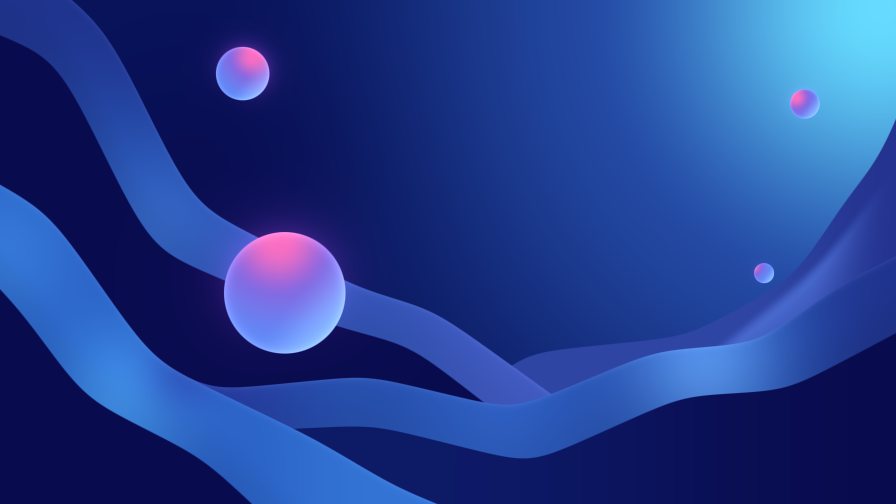
A WebGL 2 fragment shader for this background:

```glsl
#version 300 es
precision highp float;
// Flowing blue ribbons and glossy spheres under a cyan corner light.
// Each ribbon lies between two curves made of straight runs with softened bends;
// layers are painted back to front, then the shaded spheres are set on top.

uniform vec2 u_resolution;
out vec4 outColor;

// Lengths are in units of the canvas height.
const float BEND_SOFTNESS = 0.025;
const float EDGE_SHEEN = 0.06;
const vec2 LIGHT_POS = vec2(1.75, 0.98);

const vec3 NAVY = vec3(0.03, 0.08, 0.36);
const vec3 SKY_BLUE = vec3(0.15, 0.31, 0.67);
const vec3 CYAN = vec3(0.40, 0.86, 1.0);
const vec3 DEEP = vec3(0.035, 0.045, 0.31);
const vec3 SHADE = vec3(0.05, 0.10, 0.40);
const vec3 INDIGO = vec3(0.12, 0.20, 0.55);
const vec3 RIBBON = vec3(0.15, 0.31, 0.68);
const vec3 BRIGHT = vec3(0.25, 0.56, 0.91);
const vec3 PERIWINKLE = vec3(0.25, 0.35, 0.75);
const vec3 ORB_BLUE = vec3(0.38, 0.53, 0.96);
const vec3 ORB_VIOLET = vec3(0.53, 0.40, 0.88);
const vec3 ORB_PINK = vec3(0.97, 0.43, 0.76);

// Sum of softened slope changes: "turn" is added to the slope at each "knot".
float bends(float x, vec4 knot, vec4 turn) {
    return BEND_SOFTNESS * dot(turn, log(1.0 + exp((x - knot) / BEND_SOFTNESS)));
}

// Coverage of the area where d is positive, smoothed over a pixel.
float cover(float d) {
    return smoothstep(-0.7, 0.7, d / max(fwidth(d), 1e-5));
}

float spot(vec2 p, vec2 center, float size) {
    vec2 q = (p - center) / size;
    return exp(-dot(q, q));
}

// Paints a ribbon between two heights, and the shaded ground beneath it.
vec3 ribbon(vec3 col, float y, float top, float bottom, vec3 body, vec3 ground) {
    float inside = max(top - y, 0.0);
    body += EDGE_SHEEN * exp(-inside / 0.005);
    body *= 0.95 + 0.06 * smoothstep(0.0, 0.12, y - bottom);
    col = mix(col, body, cover(top - y));
    return mix(col, ground, cover(bottom - y));
}

// Sphere lit with pink around the point "lit" on its face, with a halo and a pale rim.
vec3 sphere(vec3 col, vec2 p, vec2 center, float radius, vec2 lit, float glow) {
    vec2 q = (p - center) / radius;
    float len = length(q);
    float facing = dot(q, lit) / max(len * length(lit), 0.01);
    float halo = exp(-max(len - 1.0, 0.0) * 3.2) * (0.55 + 0.45 * facing);
    col += glow * halo * vec3(0.42, 0.13, 0.38);
    float away = length(q - lit);
    vec3 body = mix(ORB_VIOLET, ORB_BLUE, smoothstep(0.6, 1.7, away));
    body = mix(ORB_PINK, body, smoothstep(0.1, 0.95, away));
    body += vec3(0.14, 0.18, 0.08) * smoothstep(0.1, 1.0, dot(q, vec2(0.75, -0.6)));
    body += 0.14 * pow(min(len, 1.0), 14.0);
    return mix(col, body, cover(1.0 - len));
}

vec3 background(vec2 p) {
    float r = length(p - LIGHT_POS);
    vec3 col = mix(NAVY, SKY_BLUE, smoothstep(1.35, 0.4, r));
    col = mix(col, CYAN, smoothstep(0.6, 0.0, r));
    return mix(col, DEEP, 0.75 * spot(p, vec2(0.38, 0.62), 0.32));
}

// Rear slope on the right, with a lit fold.
vec3 rearSlope(vec3 col, vec2 p) {
    float top = -0.632 + 0.9 * p.x
        + bends(p.x, vec4(1.035, 1.366, 1.586, 1.685), vec4(-0.8, 0.45, 1.15, -0.9))
        + 2.2 * bends(p.x, vec4(1.755), vec4(1.0, 0.0, 0.0, 0.0));
    float fold = 0.312 + 0.8 * (p.x - 1.435)
        + bends(p.x, vec4(1.62), vec4(0.5, 0.0, 0.0, 0.0));
    vec3 body = mix(vec3(0.18, 0.27, 0.64), vec3(0.14, 0.20, 0.56), smoothstep(1.5, 1.76, p.x));
    float lit = smoothstep(-0.02, 0.02, fold - p.y) * exp(-max(fold - p.y, 0.0) / 0.12);
    body = mix(body, vec3(0.32, 0.46, 0.86), lit * smoothstep(1.78, 1.6, p.x) * 0.85);
    return mix(col, body, cover(top - p.y));
}

void main() {
    vec2 p = gl_FragCoord.xy / u_resolution.y;
    float x = p.x;
    vec3 col = rearSlope(background(p), p);

    // Upper ribbon falling from the top left
    float top = 1.1157 - 0.8 * x + bends(x, vec4(0.213, 0.38, 0.718, 0.861), vec4(-1.3, 1.6, 0.22, -0.44));
    float bottom = 0.9306 - 0.4 * x + bends(x, vec4(0.116, 0.296, 0.66, 0.815), vec4(-1.7, 1.68, 0.17, -0.53));
    vec3 body = mix(INDIGO, RIBBON, smoothstep(1.0, 0.6, p.y));
    body = mix(body, vec3(0.20, 0.39, 0.76), spot(p, vec2(0.31, 0.55), 0.14));
    body = mix(body, PERIWINKLE, smoothstep(0.5, 1.05, x));
    col = ribbon(col, p.y, top, bottom, body, DEEP);

    // Middle ribbon rolling to the right
    top = 0.4537 - 0.55 * x + bends(x, vec4(0.417, 0.729, 1.019, 1.301), vec4(0.65, -0.34, 0.66, -0.35))
        + bends(x, vec4(1.505, 1.671, 0.0, 0.0), vec4(0.65, -0.22, 0.0, 0.0));
    bottom = 0.12 + 0.05 * x + bends(x, vec4(0.741, 1.053, 1.354, 1.5625), vec4(-0.3, 0.7, -0.4, 0.48));
    body = mix(vec3(0.14, 0.22, 0.61), RIBBON, smoothstep(0.38, 0.72, x));
    body = mix(body, vec3(0.18, 0.37, 0.76), spot(p, vec2(0.98, 0.14), 0.17));
    body = mix(body, INDIGO, smoothstep(1.45, 1.78, x));
    body = mix(body, vec3(0.33, 0.57, 0.92), spot(p, vec2(1.40, 0.27), 0.14));
    col = ribbon(col, p.y, top, bottom, body, mix(SHADE, DEEP, smoothstep(0.9, 1.7, x)));

    // Front ribbon at the lower left
    top = 0.634 - 0.55 * x + bends(x, vec4(0.098, 0.302, 0.625, 0.787), vec4(-0.9, 0.97, -0.12, 0.2));
    bottom = 0.428 - x + bends(x, vec4(0.042, 0.162, 0.405, 1.0), vec4(-0.45, 0.95, -0.45, 0.0));
    body = mix(vec3(0.16, 0.37, 0.76), BRIGHT, spot(p, vec2(0.25, 0.21), 0.14));
    body = mix(body, BRIGHT, 0.5 * spot(p, vec2(0.0, 0.5), 0.15) + 0.4 * smoothstep(0.4, 0.75, x));
    body = mix(body, vec3(0.17, 0.29, 0.70), 0.7 * spot(p, vec2(0.37, 0.26), 0.08));
    col = ribbon(col, p.y, top, bottom, body, DEEP);

    // Spheres
    col = sphere(col, p, vec2(0.565, 0.419), 0.1205, vec2(-0.1, 0.85), 0.4);
    col = sphere(col, p, vec2(0.4815, 0.854), 0.053, vec2(0.4, 0.65), 0.5);
    col = sphere(col, p, vec2(1.597, 0.794), 0.029, vec2(-0.6, 0.45), 0.15);
    col = sphere(col, p, vec2(1.516, 0.458), 0.0197, vec2(-1.1, 0.7), 0.1);

    outColor = vec4(clamp(col, 0.0, 1.0), 1.0);
}
```
